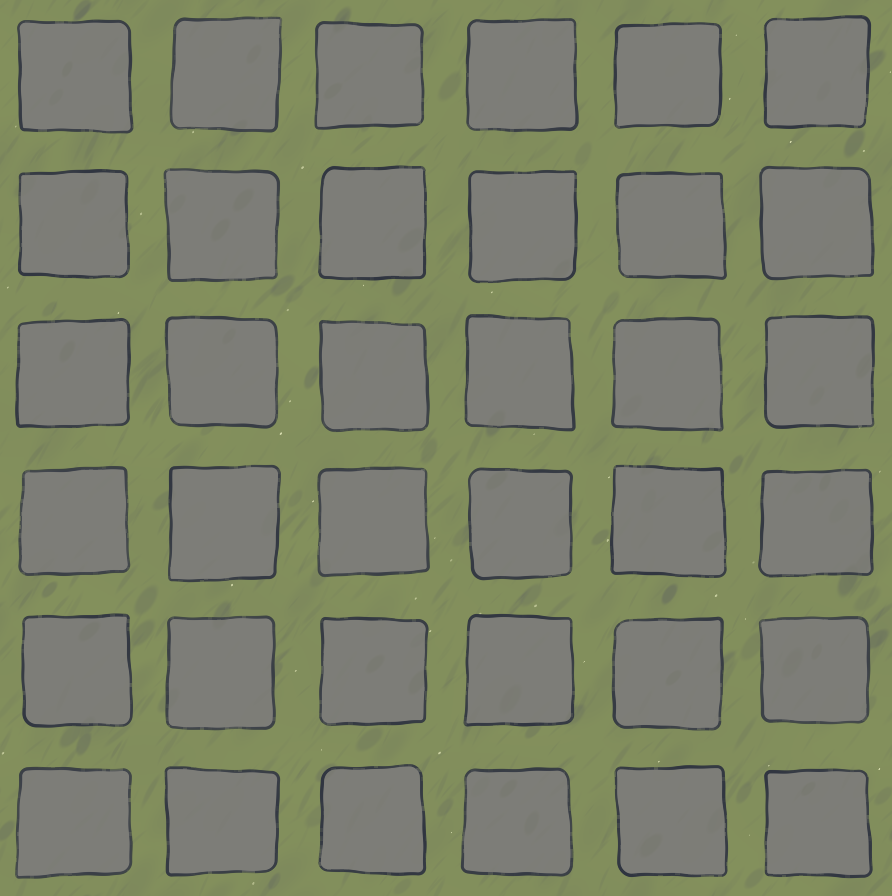
Reproduce this pattern procedurally as a WebGL 2 fragment shader.

```glsl
#version 300 es
precision highp float;
// Hand-inked grey paving stones on a six by six grid over brushed green grass.

uniform vec2 u_resolution;
out vec4 outColor;

const float REPEATS = 6.0;          // stones across and down
const float HALF_SIDE = 0.358;      // stone half side, in grid cells
const float SIDE_JITTER = 0.022;    // shift of each side, in grid cells
const float SIDE_TILT = 0.045;      // slope of each side
const float WOBBLE = 0.004;         // hand tremor, in grid cells
const vec2 CORNER = vec2(0.015, 0.085); // smallest and largest corner radius
const float INK_HALF = 0.0017;      // outline half width, in canvas units
const float GRAIN = 210.0;          // ink grain cells across the canvas
const float LEAN = 0.92;            // brush angle in radians
const float TAU = 6.2831853;

const vec3 GRASS = vec3(0.515, 0.565, 0.360);
const vec3 GRASS_DARK = vec3(0.425, 0.455, 0.365);
const vec3 STONE = vec3(0.492, 0.492, 0.470);
const vec3 STONE_STAIN = vec3(0.435, 0.445, 0.395);
const vec3 INK = vec3(0.185, 0.205, 0.250);
const vec3 SPECK = vec3(0.84, 0.86, 0.68);

vec3 hash(vec2 p, float seed) {
  vec3 h = fract((p.xyx + seed * 17.3) * vec3(0.1031, 0.1030, 0.0973));
  h += dot(h, h.yxz + 33.33);
  return fract((h.xxy + h.yzz) * h.zyx);
}

// Wrapping cellular layer of slanted dabs; size is in layer cells.
float dabs(vec2 uv, float cells, vec2 size, float density, float soft, float seed) {
  vec2 g = uv * cells, base = floor(g);
  float cover = 0.0;
  for (int y = -1; y <= 1; y++)
  for (int x = -1; x <= 1; x++) {
    vec2 cell = base + vec2(x, y), id = mod(cell, cells);
    vec3 place = hash(id, seed), look = hash(id, seed + 5.0);
    float a = LEAN + (look.x - 0.5) * 0.5;
    vec2 d = g - cell - place.xy;
    d = vec2(dot(d, vec2(cos(a), sin(a))), dot(d, vec2(-sin(a), cos(a))));
    d.y += 0.25 * d.x * d.x * (look.z - 0.5);
    float r = length(d / (size * mix(0.5, 1.0, look.y)));
    float dab = 1.0 - smoothstep(1.0 - soft, 1.0, r);
    cover = max(cover, dab * step(place.z, density) * mix(0.4, 1.0, look.z));
  }
  return cover;
}

// Distance to an uneven rounded square, in grid cells.
float stoneDistance(vec2 q, vec2 id) {
  vec2 s = vec2(q.x < 0.0 ? -1.0 : 1.0, q.y < 0.0 ? -1.0 : 1.0);
  vec3 hx = hash(id, 3.0 + s.x), hy = hash(id, 8.0 + s.y);
  vec2 shift = (vec2(hx.x, hy.x) - 0.5) * 2.0 * SIDE_JITTER;
  vec2 tilt = (vec2(hx.y, hy.y) - 0.5) * 2.0 * SIDE_TILT * q.yx;
  vec2 phase = vec2(hx.z, hy.z) * TAU;
  vec2 tremor = sin(q.yx * 11.0 + phase) + 0.5 * sin(q.yx * 29.0 + phase * 3.0);
  vec2 e = abs(q) - HALF_SIDE - shift - tilt - WOBBLE * tremor;
  float r = mix(CORNER.x, CORNER.y, hash(id, 14.0 + s.x + 3.0 * s.y).x);
  e += r;
  return length(max(e, 0.0)) + min(max(e.x, e.y), 0.0) - r;
}

void main() {
  vec2 uv = gl_FragCoord.xy / u_resolution;
  float px = 1.0 / min(u_resolution.x, u_resolution.y);

  // Grass: broad washes, blots and fine bristle strokes.
  float wash = 0.5 + 0.25 * sin(TAU * (2.0 * uv.x - uv.y) + 2.0 * sin(TAU * 3.0 * uv.y))
             + 0.25 * sin(TAU * (3.0 * uv.x + 4.0 * uv.y) + 1.0);
  float broad = dabs(uv, 13.0, vec2(0.85, 0.36), 0.6, 0.8, 1.0);
  float blots = dabs(uv, 22.0, vec2(0.52, 0.25), 0.22, 0.4, 2.0);
  float strokes = dabs(uv, 24.0, vec2(0.75, 0.12), 0.65, 0.6, 3.0);
  float bristles = dabs(uv, 37.0, vec2(0.9, 0.10), 0.6, 0.7, 4.0);
  float shade = 0.10 * wash + 0.24 * broad + 0.62 * blots + 0.34 * strokes + 0.22 * bristles;
  vec3 color = mix(GRASS, GRASS_DARK, min(shade, 1.0));

  // Pale flecks scattered on the grass.
  float flecks = dabs(uv, 21.0, vec2(0.055, 0.036), 0.2, 0.6, 6.0);
  color = mix(color, SPECK, flecks);

  // Stones with faint stains.
  vec2 grid = uv * REPEATS, id = mod(floor(grid), REPEATS);
  vec2 q = fract(grid) - 0.5;
  float d = stoneDistance(q, id) / REPEATS;
  float stain = 0.32 * blots + 0.10 * strokes + 0.05 * broad;
  vec3 stone = mix(STONE, STONE_STAIN, stain);
  color = mix(color, stone, 1.0 - smoothstep(-px, px, d));

  // Worn ink outline, heavier on some stones and some stretches.
  vec3 h = hash(id, 21.0);
  float angle = atan(q.y, q.x);
  float press = 0.5 + 0.3 * sin(angle * 2.0 + h.x * TAU) + 0.2 * sin(angle * 7.0 + h.y * TAU);
  float grain = hash(mod(floor(uv * GRAIN), GRAIN), 30.0).x;
  float width = INK_HALF * mix(0.75, 1.15, press);
  float line = 1.0 - smoothstep(width - 0.6 * px, width + 0.6 * px, abs(d));
  float wear = mix(0.55, 1.0, smoothstep(0.05, 0.45, grain + 0.35 * press));
  color = mix(color, INK, line * wear * mix(0.7, 1.0, 0.5 * (h.z + press)));

  outColor = vec4(color, 1.0);
}
```
